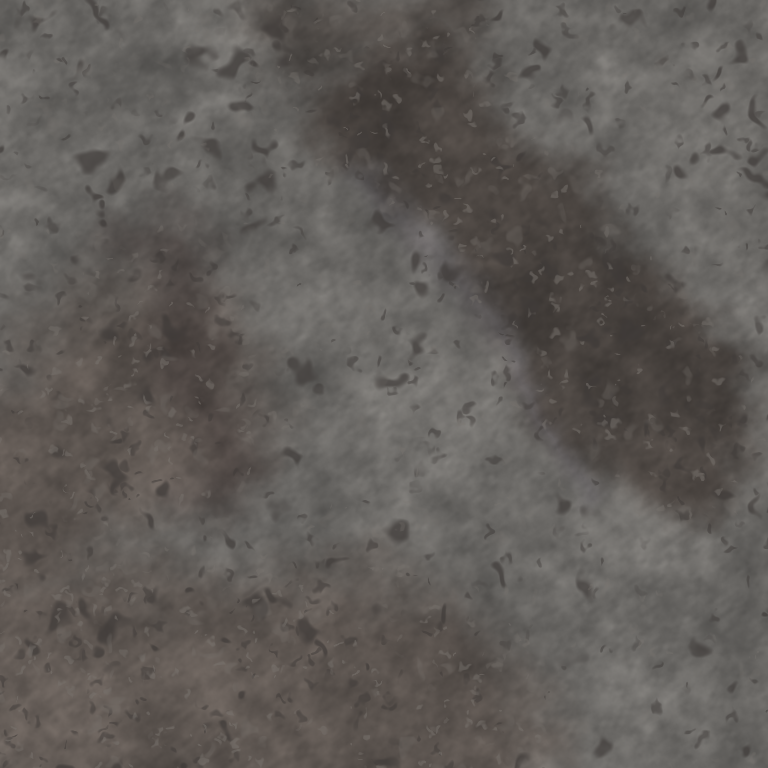
Write a WebGL 2 fragment shader that draws this texture.

```glsl
#version 300 es
precision highp float;
// Weathered stone: grey mortar swept diagonally over brown rock, with pits and pale grit.
uniform vec2 u_resolution;
out vec4 fragColor;

float hash(vec2 p) {
  vec3 q = fract(vec3(p.xyx) * 0.1031);
  q += dot(q, q.yzx + 33.33);
  return fract((q.x + q.y) * q.z);
}

float noise(vec2 p) {
  vec2 i = floor(p), f = fract(p);
  f = f * f * (3.0 - 2.0 * f);
  return mix(mix(hash(i), hash(i + vec2(1, 0)), f.x),
             mix(hash(i + vec2(0, 1)), hash(i + vec2(1, 1)), f.x), f.y);
}

float fbm(vec2 p) {
  float sum = 0.0, amp = 0.5;
  for (int i = 0; i < 5; i++) {
    sum += amp * noise(p);
    p = mat2(0.8, 0.6, -0.6, 0.8) * p * 2.03 + 7.1;
    amp *= 0.5;
  }
  return sum / 0.97;
}

float segment(vec2 p, vec2 a, vec2 b) {
  vec2 ab = b - a;
  return length(p - a - ab * clamp(dot(p - a, ab) / dot(ab, ab), 0.0, 1.0));
}

// Soft patch around a segment
float patchMask(vec2 p, vec2 a, vec2 b, float radius, float blur) {
  return 1.0 - smoothstep(radius - blur, radius + blur, segment(p, a, b));
}

// Irregular blobs, one candidate per cell; share is the fraction of cells filled
float blobs(vec2 p, float share, float seed) {
  p += 0.7 * (vec2(noise(p * 2.3 + seed), noise(p * 2.3 + seed + 40.0)) - 0.5);
  vec2 cell = floor(p);
  float cover = 0.0;
  for (int y = -1; y <= 1; y++)
    for (int x = -1; x <= 1; x++) {
      vec2 id = cell + vec2(x, y);
      vec2 center = id + vec2(hash(id + seed), hash(id + seed + 17.0));
      vec2 d = p - center;
      float angle = 6.283 * hash(id + seed + 51.0);
      d = mat2(cos(angle), sin(angle), -sin(angle), cos(angle)) * d * vec2(1.0, 1.5);
      float size = mix(0.22, 0.6, hash(id + seed + 29.0));
      float present = 1.0 - smoothstep(share - 0.05, share + 0.05, hash(id + seed + 83.0));
      cover = max(cover, present * (1.0 - smoothstep(size * 0.35, size, length(d))));
    }
  return cover;
}

void main() {
  vec2 uv = gl_FragCoord.xy / u_resolution;
  vec2 warp = vec2(fbm(uv * 7.0), fbm(uv * 7.0 + 31.0)) - 0.5;
  vec2 fineWarp = vec2(fbm(uv * 28.0 + 5.0), fbm(uv * 28.0 + 63.0)) - 0.5;
  vec2 p = uv + 0.16 * warp + 0.05 * fineWarp;

  // Large regions
  float band = patchMask(p, vec2(0.54, 0.86), vec2(0.90, 0.43), 0.105, 0.045);
  band = max(band, 0.75 * patchMask(p, vec2(0.38, 0.99), vec2(0.60, 0.97), 0.05, 0.05));
  float brown = patchMask(p, vec2(0.02, 0.32), vec2(0.20, 0.50), 0.14, 0.08);
  brown = max(brown, patchMask(p, vec2(0.0, 0.12), vec2(0.53, 0.08), 0.16, 0.08));
  float core = patchMask(p, vec2(0.20, 0.69), vec2(0.28, 0.40), 0.045, 0.06);
  float rock = max(band, brown);

  // Base colours
  vec3 col = mix(vec3(0.418, 0.410, 0.398), vec3(0.372, 0.342, 0.322), brown);
  col = mix(col, vec3(0.282, 0.258, 0.242), band * 0.95);
  col = mix(col, vec3(0.278, 0.248, 0.238), core * 0.75);

  // Bluish ridge beside the dark band, pale rim across the upper left
  vec2 rim = uv + 0.05 * warp + 0.02 * fineWarp;
  float ridge = patchMask(rim, vec2(0.47, 0.77), vec2(0.66, 0.56), 0.012, 0.035);
  ridge = max(ridge, patchMask(rim, vec2(0.66, 0.56), vec2(0.77, 0.36), 0.008, 0.022));
  col = mix(col, vec3(0.420, 0.405, 0.420), 0.65 * ridge);
  float arc = patchMask(rim, vec2(0.10, 0.81), vec2(0.31, 0.875), 0.006, 0.020);
  arc = max(arc, patchMask(rim, vec2(0.31, 0.875), vec2(0.54, 0.93), 0.004, 0.014));
  col += 0.045 * arc;

  // Cloudy mottling and slanted fine grain
  col *= 1.0 + 0.42 * (fbm(uv * 10.0 + 11.0) - 0.5);
  col *= 1.0 + 0.34 * (fbm(uv * 38.0 + 90.0) - 0.5);
  vec2 slant = mat2(0.8, -0.6, 0.6, 0.8) * uv;
  col *= 1.0 + 0.10 * (noise(slant * vec2(95.0, 160.0)) - 0.5);

  // Dark pits, gathered in clusters
  float cluster = smoothstep(0.42, 0.68, fbm(uv * 5.0 + 140.0));
  float corner = patchMask(p, vec2(0.07, 0.74), vec2(0.34, 0.87), 0.07, 0.08);
  float pits = blobs(uv * 23.0, 0.08 + 0.28 * cluster + 0.25 * corner, 3.0);
  pits = max(pits, 0.75 * blobs(uv * 48.0, 0.08 + 0.22 * cluster, 19.0));
  col = mix(col, vec3(0.245, 0.228, 0.220), 0.68 * pits);

  // Pale grit, densest on bare rock
  float grit = 0.55 * blobs(uv * 34.0, 0.10 + 0.14 * rock, 47.0);
  grit = max(grit, blobs(uv * 66.0, 0.05 + 0.17 * rock, 71.0));
  col = mix(col, vec3(0.475, 0.455, 0.435), grit * mix(0.36, 0.50, rock));

  fragColor = vec4(clamp(col, 0.0, 1.0), 1.0);
}
```
